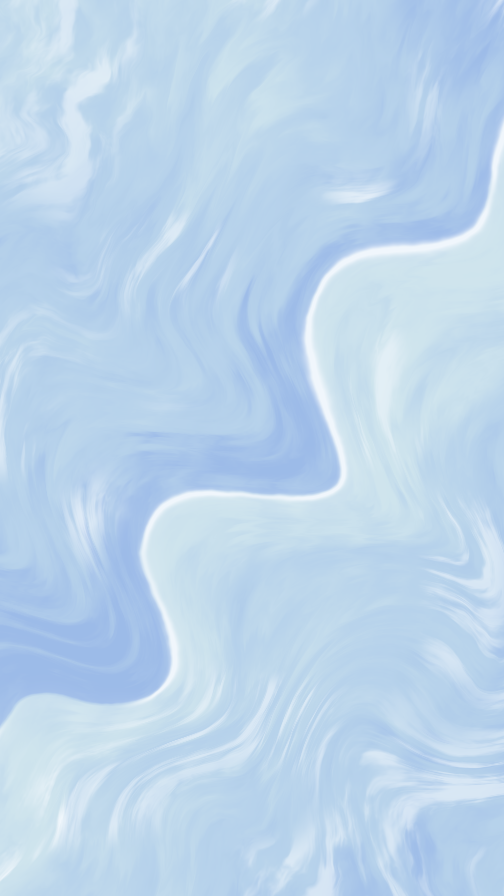
A Shadertoy shader for this background:

```glsl
const vec3 DEEP = vec3(0.61, 0.73, 0.91);
const vec3 MID = vec3(0.715, 0.823, 0.92);
const vec3 PALE = vec3(0.81, 0.895, 0.93);
const vec3 FOAM = vec3(0.95, 0.97, 0.99);

float hash(vec2 p) {
    return fract(sin(dot(p, vec2(127.1, 311.7))) * 43758.5);
}

float noise(vec2 p) {
    vec2 i = floor(p), f = fract(p);
    f = f * f * (3.0 - 2.0 * f);
    return mix(mix(hash(i), hash(i + vec2(1, 0)), f.x),
               mix(hash(i + vec2(0, 1)), hash(i + vec2(1, 1)), f.x), f.y);
}

float fbm(vec2 p) {
    float sum = 0.0, amp = 0.53;
    for (int i = 0; i < 4; i++) {
        sum += amp * noise(p);
        p = p * 2.03 + 17.3;
        amp *= 0.5;
    }
    return sum;
}

float bell(float x, float width) {
    return exp(-x * x / (width * width));
}

// Rotates the plane around a centre, fading out with distance
vec2 swirl(vec2 p, vec2 centre, float angle, float radius) {
    vec2 v = p - centre;
    float a = angle * bell(length(v), radius);
    return centre + mat2(cos(a), sin(a), -sin(a), cos(a)) * v;
}

// Position along and across the diagonal axis of the river
vec2 toAxis(vec2 p) {
    vec2 v = p - vec2(0.949, 1.407);
    return vec2(dot(v, vec2(-0.661, -0.75)), dot(v, vec2(0.75, -0.661)));
}

// Lengthening wave that stops at its last trough
float phase(float s) {
    float t = min(s, 1.37);
    return 3.14159 * t * (2.5 + 0.85 * t);
}

// Sideways offset of the meandering shore, pointed at its crests
float meander(float s) {
    float wave = cos(phase(s)) + 0.14 * cos(2.0 * phase(s));
    return -0.03 + 0.1 * s + 0.135 * smoothstep(-0.2, 0.3, s) * wave;
}

// Marbling that grows away from the axis
vec2 marble(vec2 p, float amount) {
    for (int i = 0; i < 3; i++) {
        float freq = 4.0 + 2.5 * float(i);
        p += amount * sin(p.yx * freq + vec2(0.6, 2.1) * float(i + 1)) / freq;
    }
    return p + 0.2 * amount * (vec2(fbm(p * 5.0), fbm(p * 5.0 + 31.0)) - 0.5);
}

void mainImage(out vec4 fragColor, in vec2 fragCoord) {
    vec2 p = fragCoord / iResolution.x;

    // Bent coordinates that follow the flow
    float far = smoothstep(0.15, 0.55, abs(toAxis(p).y));
    vec2 q = swirl(p, vec2(0.83, 0.42), 1.3, 0.22);
    q = swirl(q, vec2(0.19, 1.3), 0.9, 0.24);
    q = swirl(q, vec2(0.28, 0.12), -0.9, 0.2);
    q = marble(q, 0.06 + 0.34 * far);
    vec2 axis = toAxis(q);
    float s = axis.x;
    float d = axis.y - meander(s) * bell(axis.y, 0.65);
    float slope = (meander(s + 0.01) - meander(s - 0.01)) / 0.02;
    float shore = d / sqrt(1.0 + slope * slope) + 0.014 * (fbm(p * 12.0) - 0.5);
    float width = 0.08 + 0.08 * (1.0 + cos(phase(s))) * smoothstep(0.0, 0.4, s)
                + 0.15 * smoothstep(1.06, 1.2, s);

    // Brush strokes from broad to fine, then loose dabs
    float broad = fbm(vec2(s * 2.5, d * 6.0) + 3.7) - 0.5;
    float strokes = fbm(vec2(s * 5.0, d * 26.0) + 8.1) - 0.5;
    float dabs = fbm(p * vec2(19.0, 14.0) + 3.0 * strokes) - 0.5;

    // Tone: 0 deep blue, 1 pale teal
    float upper = 0.4 + 0.24 * smoothstep(1.15, 1.6, p.y) * smoothstep(0.85, 0.5, p.x)
                - 0.12 * smoothstep(0.65, 0.95, p.x) + 0.45 * broad;
    float inner = d - 0.2 - 0.18 * smoothstep(0.6, 0.3, s) + 0.12 * strokes;
    float lower = mix(0.9, 0.6, smoothstep(-0.03, 0.05, inner))
                - 0.26 * smoothstep(0.1, 0.75, p.x - 0.7 * p.y) + 0.55 * broad * smoothstep(0.0, 0.25, d);
    float river = 0.13 + 0.35 * broad + 0.2 * strokes + 0.15 * smoothstep(0.5, 1.0, -d / width);
    float tone = mix(river, upper, smoothstep(-0.03, 0.035, -d - width + 0.22 * strokes));
    tone = mix(tone, lower, smoothstep(-0.004, 0.005, shore));
    tone = clamp(tone + 0.38 * strokes + 0.38 * dabs, 0.0, 1.15);
    vec3 colour = mix(DEEP, MID, smoothstep(-0.05, 0.52, tone));
    colour = mix(colour, PALE, smoothstep(0.45, 1.05, tone));

    // Rim of varying thickness
    float swell = noise(vec2(s * 8.0, 4.0));
    float rim = bell(shore - 0.005, 0.004 + 0.008 * swell) * smoothstep(0.15, 0.5, swell + 0.4 * bell(s - 0.55, 0.25))
              + 0.12 * bell(shore - 0.015, 0.025);

    // Feathered banks and scattered wisps
    float thread = smoothstep(0.45, 0.75, fbm(vec2(s * 5.0, d * 32.0) + 21.0) + 0.35 * dabs);
    float bank = bell(d + width + 0.03, 0.05) * smoothstep(0.3, 0.65, noise(vec2(s * 6.0, 9.0)));
    float innerRim = bell(inner, 0.025) * smoothstep(0.35, 0.7, noise(vec2(s * 7.0, 13.0)));
    float patches = smoothstep(0.52, 0.82, noise(p * 5.5 + 5.0))
                  * smoothstep(0.03, 0.12, abs(d + 0.5 * width) - 0.5 * width);
    float foam = 0.95 * rim + thread * (0.9 * bank + 0.5 * innerRim + 0.55 * patches);
    fragColor = vec4(mix(colour, FOAM, clamp(foam, 0.0, 0.95)), 1.0);
}
```
